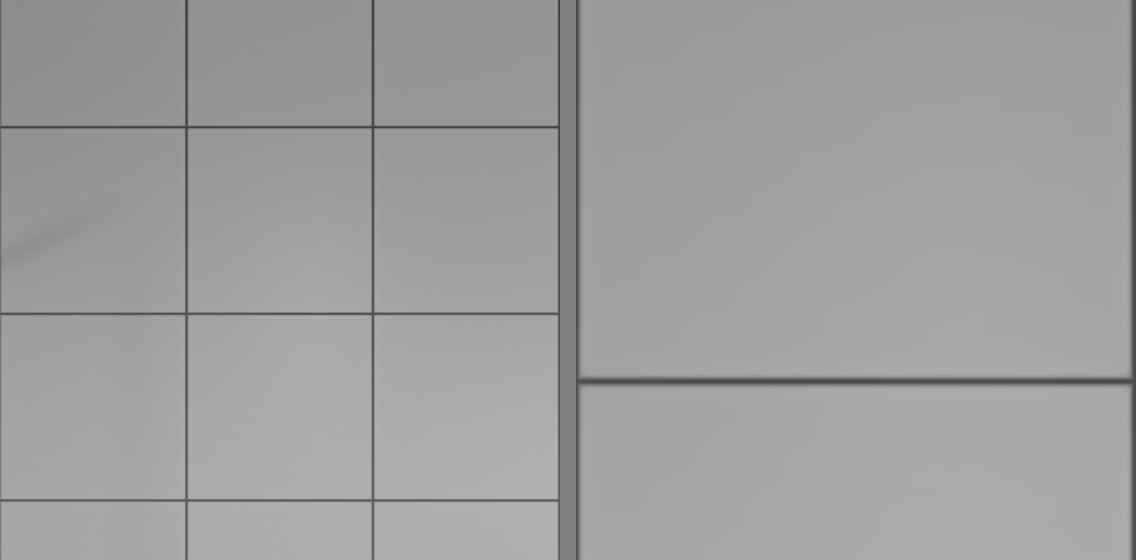
Left: the whole. Right: its middle third, enlarged.
This pattern is drawn by a WebGL 1 fragment shader. Its source:

```glsl
precision highp float;
// Grey square wall panels, three columns wide, divided by thin soft dark joints.
// A broad vertical light gradient, blurred reflections and a diagonal smudge
// vary the panels; layered sines add a faint ripple to the sheen.

uniform vec2 u_resolution;

// Soft bump: 1 at zero, fading over the given width.
float glow(float d, float width) {
    return exp(-d * d / (width * width));
}

// Distance to the nearest joint on each axis, in canvas units.
vec2 jointDistance(vec2 p) {
    vec2 spacing = vec2(0.3328, 0.3333);
    vec2 cell = (p - vec2(0.0004, 0.1063)) / spacing;
    return abs(fract(cell + 0.5) - 0.5) * spacing;
}

float ripple(vec2 p) {
    float bend = sin(p.x * 19.0 + 2.0 * sin(p.y * 7.0));
    return sin(p.y * 260.0 + bend * 4.0) * 0.6
         + sin(p.x * 183.0 - p.y * 131.0 + bend * 3.0) * 0.4;
}

float panelShade(vec2 p) {
    // Light falls off toward the top, most of all at the top left.
    float shade = mix(0.672, 0.572, smoothstep(0.06, 1.02, p.y));
    shade += 0.020 * (p.x - 0.5);
    shade -= 0.016 * (1.0 - smoothstep(0.0, 0.45, p.x));

    // Blurred upright reflections.
    shade += 0.020 * glow(p.x - 0.56, 0.12) * glow(p.y - 0.45, 0.22);
    shade -= 0.007 * glow(p.x - 0.90, 0.18) * glow(p.y - 0.52, 0.14);
    shade += 0.008 * glow(p.x - 0.96, 0.22) * glow(p.y - 0.17, 0.16);
    float lowerLeft = 1.0 - smoothstep(0.35, 0.75, p.y);
    shade -= 0.010 * glow(p.x - 0.24, 0.045) * lowerLeft;

    // Diagonal smudge that fades out to the right.
    float across = p.y - (0.535 + 0.46 * p.x);
    float fade = 1.0 - smoothstep(0.05, 0.28, p.x);
    shade -= 0.034 * glow(across, 0.025) * fade;

    return shade + 0.0010 * ripple(p);
}

void main() {
    vec2 p = gl_FragCoord.xy / u_resolution;
    float pixel = 1.0 / min(u_resolution.x, u_resolution.y);
    vec2 d = jointDistance(p);
    float width = max(0.0025, 0.8 * pixel);

    // The joint at the left border is fainter than the others.
    float upright = glow(d.x, width) * mix(0.5, 1.0, step(0.1, p.x));
    float level = glow(d.y, width);
    float crossing = glow(length(d), 0.0046) * step(0.1, p.x);
    float joint = max(max(upright, level), crossing);

    // Panel edges catch a little light beside the joints.
    float rim = max(glow(d.x, 0.009), glow(d.y, 0.009));
    float panel = panelShade(p) + 0.016 * rim;

    // Joints grow paler toward the bottom.
    float jointShade = mix(0.33, 0.20, p.y);
    float shade = mix(panel, jointShade, joint * 0.95);
    gl_FragColor = vec4(vec3(shade), 1.0);
}
```
